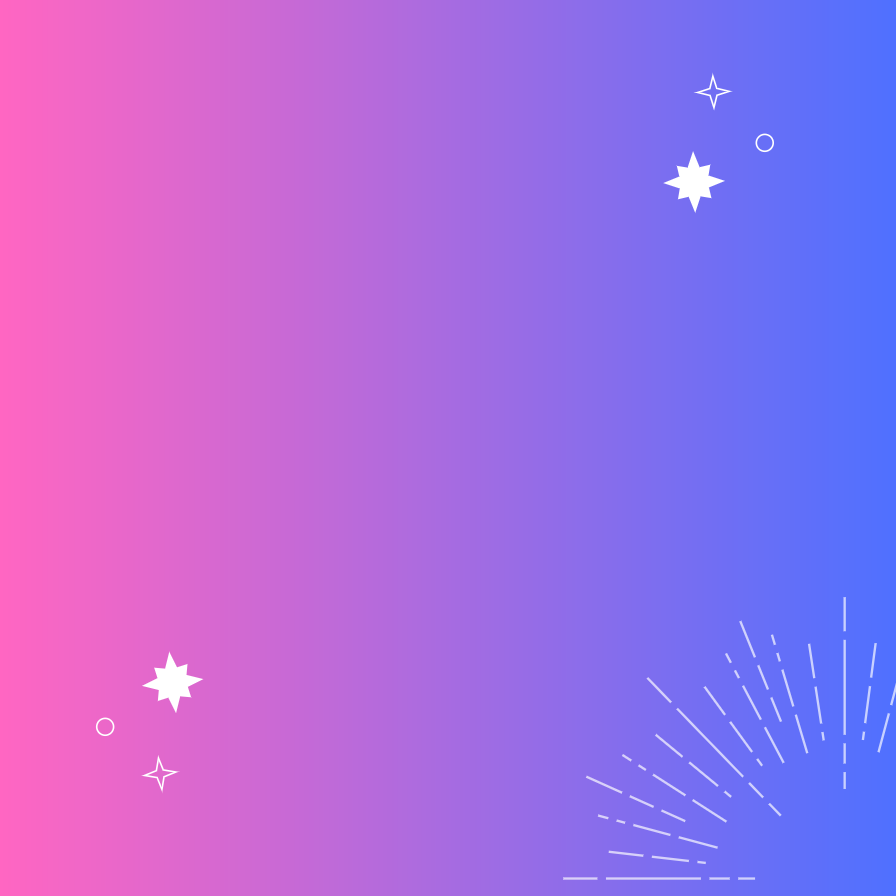
This background is drawn by a three.js fragment shader. Its source:

```glsl
// Pink to blue gradient with two clusters of white stars and a dashed sunburst in the lower right.
varying vec2 vUv;

const vec3 PINK = vec3(1.0, 0.4, 0.76);
const vec3 BLUE = vec3(0.31, 0.44, 1.0);
const vec3 WHITE = vec3(1.0);

// Star clusters: the second is the first, turned about half a turn
const vec2 CLUSTER_UPPER = vec2(0.7747, 0.7969);
const vec2 CLUSTER_LOWER = vec2(0.1927, 0.2383);
const float TILT_UPPER = 2.0;
const float TILT_LOWER = 186.3;
const vec2 SPARKLE_OFFSET = vec2(0.025, 0.0997);
const vec2 RING_OFFSET = vec2(0.0803, 0.0409);
const vec2 STAR_TIP = vec2(0.0345, 0.0);
const vec2 STAR_NOTCH = vec2(0.0163, 0.0067);
const vec2 STAR_CORNER = vec2(0.0187, 0.0187);
const vec2 SPARKLE_TIP = vec2(0.0208, 0.0);
const vec2 SPARKLE_NOTCH = vec2(0.0046, 0.0046);
const float RING_RADIUS = 0.0094;
const float OUTLINE = 0.0009;

// Sunburst: angles in degrees, clockwise from the left
const vec2 BURST_CENTER = vec2(0.9427, 0.0195);
const int RAY_COUNT = 15;
const float RAY_STEP = 7.5;
const float RAY_HALF_WIDTH = 0.0013;
const float GAP_HALF_WIDTH = 0.0048;
const float RAY_OPACITY = 0.68;

vec2 rotate(vec2 p, float degrees_) {
  float a = radians(degrees_);
  return vec2(cos(a) * p.x - sin(a) * p.y, sin(a) * p.x + cos(a) * p.y);
}

// Signed distance to the line a-b, negative on its left
float edgeDistance(vec2 p, vec2 a, vec2 b) {
  vec2 along = normalize(b - a);
  return dot(p - a, vec2(along.y, -along.x));
}

float coverage(float d, float pixel) {
  return clamp(0.5 - d / pixel, 0.0, 1.0);
}

// Eight points, long and short in turn, folded into one octant
float starDistance(vec2 p) {
  p = abs(p);
  p = vec2(max(p.x, p.y), min(p.x, p.y));
  return min(edgeDistance(p, STAR_TIP, STAR_NOTCH),
             edgeDistance(p, STAR_NOTCH, STAR_CORNER));
}

// Four slender points, drawn as an outline just inside the edge
float sparkleDistance(vec2 p) {
  p = abs(p);
  p = vec2(max(p.x, p.y), min(p.x, p.y));
  float d = edgeDistance(p, SPARKLE_TIP, SPARKLE_NOTCH);
  return abs(d + OUTLINE) - OUTLINE;
}

float clusterDistance(vec2 p, vec2 center, float tilt) {
  vec2 q = rotate(p - center, -tilt);
  float ring = abs(length(q - RING_OFFSET) - RING_RADIUS) - OUTLINE;
  return min(starDistance(q), min(sparkleDistance(q - SPARKLE_OFFSET), ring));
}

// Uneven spacing of the rays, as layered sines
float rayAngle(float i) {
  float w = radians(15.0) * i;
  float sway = -0.3 * sin(w) - 1.03 * sin(2.0 * w) - 0.92 * sin(3.0 * w)
             + 1.04 * sin(4.0 * w) - 0.37 * sin(5.0 * w) - 0.4 * sin(8.0 * w);
  return RAY_STEP * i + sway * step(i, 12.5);
}

float rayDistance(vec2 p, float i) {
  // Lengths and gaps repeat every six rays, mirrored about the third
  float kind = 3.0 - abs(mod(i, 6.0) - 3.0);
  vec2 span = vec2(0.1, 0.314);
  vec3 gaps = vec3(0.11, 0.26, 0.8);
  if (kind > 2.5) { span = vec2(0.189, 0.31); gaps = vec3(0.28, 0.6, 0.6); }
  else if (kind > 1.5) { span = vec2(0.146, 0.284); gaps = vec3(0.36, 0.74, 0.88); }
  else if (kind > 0.5) { span = vec2(0.156, 0.265); gaps = vec3(0.13, 0.6, 0.6); }

  // Some rays lean away from the common center
  float angle = rayAngle(i);
  float lean = 4.8 * exp(-pow(abs(i - 3.9) / 1.5, 2.0));
  float halfLength = 0.5 * (span.y - span.x);
  vec2 middle = rotate(vec2(-0.5 * (span.x + span.y), 0.0), -angle);
  vec2 q = rotate(p - middle, angle + lean);

  float along = -q.x;
  vec3 toGap = abs(vec3(along + halfLength) - gaps * 2.0 * halfLength);
  float gap = GAP_HALF_WIDTH - min(toGap.x, min(toGap.y, toGap.z));
  return max(abs(q.y) - RAY_HALF_WIDTH, max(abs(along) - halfLength, gap));
}

void main() {
  float pixel = max(fwidth(vUv.x), 0.0001);
  vec3 color = mix(PINK, BLUE, smoothstep(0.0, 1.0, vUv.x) * 0.1 + vUv.x * 0.9);

  // Sunburst
  float rays = 1.0;
  for (int i = 0; i < RAY_COUNT; i++) {
    rays = min(rays, rayDistance(vUv - BURST_CENTER, float(i)));
  }
  color = mix(color, WHITE, RAY_OPACITY * coverage(rays, pixel));

  // Star clusters
  float stars = min(clusterDistance(vUv, CLUSTER_UPPER, TILT_UPPER),
                    clusterDistance(vUv, CLUSTER_LOWER, TILT_LOWER));
  color = mix(color, WHITE, coverage(stars, pixel));

  gl_FragColor = vec4(color, 1.0);
}
```
